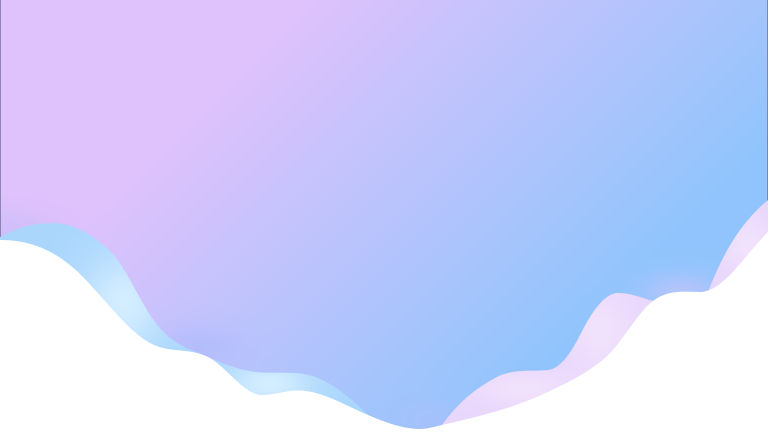
This background is drawn by a Shadertoy shader. Its source:

```glsl
const vec3 LILAC = vec3(0.875, 0.76, 0.99);
const vec3 SKY = vec3(0.57, 0.77, 0.99);
const vec3 FRAME = vec3(0.42, 0.42, 0.58);
const int KNOTS = 8;

// Height (x) and slope (y) of a cubic arc; each end is (x, height, slope)
vec2 cubicArc(float x, vec3 a, vec3 b) {
    float w = b.x - a.x;
    float t = (x - a.x) / w;
    float u = 1.0 - t;
    float rise = b.y - a.y;
    float h = a.y + rise * t * t * (3.0 - 2.0 * t) + w * t * u * (a.z * u - b.z * t);
    float slope = 6.0 * t * u * rise / w + a.z * u * (1.0 - 3.0 * t) + b.z * t * (3.0 * t - 2.0);
    return vec2(h, slope);
}

// Approximate signed distance to the area under a chain of arcs
float hillDistance(vec2 p, vec3 knots[KNOTS]) {
    float d = 100.0;
    for (int i = 0; i < KNOTS - 1; i++) {
        if (p.x >= knots[i].x && p.x < knots[i + 1].x) {
            vec2 arc = cubicArc(p.x, knots[i], knots[i + 1]);
            d = (p.y - arc.x) * inversesqrt(1.0 + arc.y * arc.y);
        }
    }
    return d;
}

float coverage(float d, float pixel) {
    return clamp(0.5 - d / pixel, 0.0, 1.0);
}

float softSpot(vec2 p, vec2 center, vec2 radius) {
    vec2 q = (p - center) / radius;
    return exp(-dot(q, q));
}

vec3 sky(vec2 p) {
    float diagonal = p.x + 9.0 - p.y;
    vec3 c = mix(LILAC, SKY, clamp((diagonal - 6.25) / 12.75, 0.0, 1.0));
    // Faint halos behind the waves
    c = mix(c, vec3(0.75, 0.73, 0.97), 0.45 * softSpot(p, vec2(0.2, 4.2), vec2(1.0, 0.45)));
    c = mix(c, vec3(0.66, 0.72, 0.98), 0.5 * softSpot(p, vec2(4.1, 1.75), vec2(0.9, 0.5)));
    c = mix(c, vec3(0.72, 0.74, 0.98), 0.4 * softSpot(p, vec2(9.0, 0.2), vec2(0.7, 0.5)));
    return mix(c, vec3(0.80, 0.77, 0.98), 0.6 * softSpot(p, vec2(14.2, 2.9), vec2(0.8, 0.4)));
}

vec3 blueSheet(vec2 p) {
    float light = softSpot(p, vec2(2.6, 2.7), vec2(0.9, 1.0))
                + softSpot(p, vec2(5.6, 1.0), vec2(0.9, 0.5));
    return mix(vec3(0.67, 0.84, 0.99), vec3(0.83, 0.93, 1.0), min(light, 1.0));
}

vec3 pinkSheet(vec2 p) {
    float light = softSpot(p, vec2(12.5, 2.1), vec2(0.7, 0.9))
                + softSpot(p, vec2(10.9, 0.9), vec2(1.0, 0.4))
                + softSpot(p, vec2(15.6, 3.9), vec2(0.6, 0.6));
    return mix(vec3(0.91, 0.84, 0.99), vec3(0.945, 0.885, 0.99), min(light, 1.0));
}

void mainImage(out vec4 fragColor, in vec2 fragCoord) {
    // The canvas spans 16 by 9 units
    vec2 p = fragCoord / iResolution.xy * vec2(16.0, 9.0);
    float pixel = 16.0 / iResolution.x;

    // Translucent sheets
    float blue = hillDistance(p, vec3[KNOTS](
        vec3(0.0, 4.06, 0.55), vec3(1.083, 4.354, 0.0),
        vec3(2.292, 3.77, -0.95), vec3(3.125, 2.44, -1.55),
        vec3(4.333, 1.562, -0.45), vec3(5.458, 1.24, -0.05),
        vec3(6.25, 1.22, -0.1), vec3(7.667, 0.354, -1.0)));
    float pink = hillDistance(p, vec3[KNOTS](
        vec3(9.208, 0.146, 1.4), vec3(10.312, 1.125, 0.55),
        vec3(11.417, 1.292, 0.1), vec3(12.083, 2.02, 2.0),
        vec3(12.875, 2.896, 0.0), vec3(13.604, 2.729, -0.3),
        vec3(14.75, 2.917, 2.6), vec3(16.0, 4.833, 0.85)));

    // White foreground
    float whiteLeft = hillDistance(p, vec3[KNOTS](
        vec3(0.0, 4.0, 0.0), vec3(1.667, 3.29, -0.98),
        vec3(3.125, 1.854, -0.55), vec3(4.333, 1.562, -0.5),
        vec3(5.458, 0.77, 0.0), vec3(6.208, 0.865, 0.0),
        vec3(7.667, 0.354, -0.42), vec3(8.75, 0.063, 0.0)));
    float whiteRight = hillDistance(p, vec3[KNOTS](
        vec3(8.75, 0.063, 0.0), vec3(9.208, 0.146, 0.23),
        vec3(11.458, 0.854, 0.48), vec3(12.604, 1.542, 0.85),
        vec3(13.604, 2.729, 0.75), vec3(14.583, 2.917, 0.0),
        vec3(15.52, 3.625, 1.2), vec3(16.0, 4.167, 1.05)));

    vec3 color = sky(p);
    float sideGap = min(p.x, 16.0 - p.x);
    color = mix(color, FRAME, 0.8 * coverage(sideGap - 0.018, pixel));
    color = mix(color, blueSheet(p), coverage(blue, pixel));
    color = mix(color, pinkSheet(p), coverage(pink, pixel));
    color = mix(color, vec3(1.0), coverage(min(whiteLeft, whiteRight), pixel));
    fragColor = vec4(color, 1.0);
}
```
